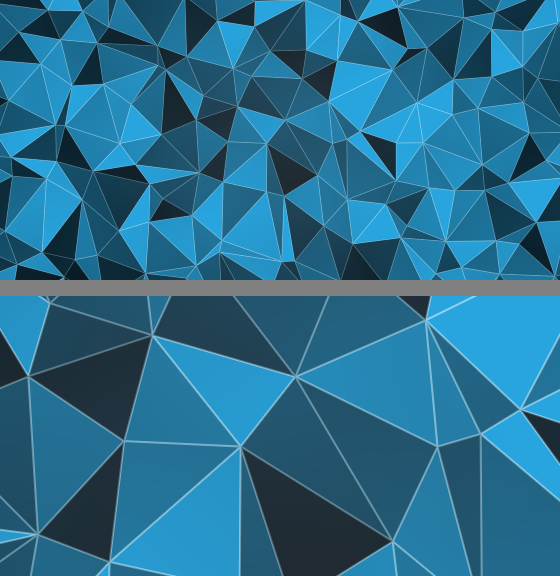
Top, the full canvas; bottom, a detail of the centre.
This background is drawn by a Shadertoy shader. Its source:

```glsl
const float CELLS_PER_HEIGHT = 7.4;
const float GRID_ANGLE = 0.37;
const float JITTER = 0.88;            // below 1 keeps every quad simple
const float LINE_WIDTH = 0.0024;      // fraction of the canvas height
const float TONE_GAIN = 1.08;
const float FACET_SLOPE = 0.05;       // tone change across one facet
const vec3 DARK_BLUE = vec3(0.035, 0.105, 0.140);
const vec3 DARK_GREY = vec3(0.125, 0.165, 0.195);
const vec3 BRIGHT_BLUE = vec3(0.155, 0.645, 0.870);
const vec3 LINE_COLOUR = vec3(0.78, 0.92, 0.97);

vec2 hash22(vec2 p) {
    vec3 q = fract(p.xyx * vec3(0.1031, 0.1030, 0.0973));
    q += dot(q, q.yzx + 33.33);
    return fract((q.xx + q.yz) * q.zy);
}

float cross2(vec2 a, vec2 b) {
    return a.x * b.y - a.y * b.x;
}

vec2 vertexOf(vec2 cell) {
    return cell + 0.5 + JITTER * (hash22(cell) - 0.5);
}

// Signed distance to the line a-b, positive on its left
float edgeDistance(vec2 p, vec2 a, vec2 b) {
    return cross2(normalize(b - a), p - a);
}

// Adds one facet: rgb is weighted colour, a is coverage
void addFacet(inout vec4 sum, vec2 p, vec2 a, vec2 b, vec2 c,
              vec2 seed, float pixel, float centreGlow) {
    float d = min(edgeDistance(p, a, b),
              min(edgeDistance(p, b, c), edgeDistance(p, c, a)));
    float coverage = clamp(0.5 + d / pixel, 0.0, 1.0);
    if (coverage <= 0.0) return;

    // Flat tone with a faint slope across the facet
    vec2 rnd = hash22(seed);
    float angle = 6.2832 * rnd.y;
    float slope = dot(p - (a + b + c) / 3.0, vec2(cos(angle), sin(angle)));
    float tone = clamp(TONE_GAIN * rnd.x + FACET_SLOPE * slope, 0.0, 1.0);
    vec3 colour = mix(mix(DARK_BLUE, DARK_GREY, centreGlow), BRIGHT_BLUE, tone);

    // Thin pale outline, fainter on dark facets
    float halfWidth = 0.5 * LINE_WIDTH * CELLS_PER_HEIGHT;
    float outline = clamp(0.5 + (halfWidth - abs(d)) / pixel, 0.0, 1.0);
    colour = mix(colour, LINE_COLOUR, outline * mix(0.3, 0.65, tone));
    sum += vec4(colour, 1.0) * coverage;
}

void mainImage(out vec4 fragColor, in vec2 fragCoord) {
    vec2 uv = fragCoord / iResolution.y;
    float pixel = CELLS_PER_HEIGHT / iResolution.y;
    float s = sin(GRID_ANGLE), k = cos(GRID_ANGLE);
    vec2 p = mat2(k, s, -s, k) * uv * CELLS_PER_HEIGHT + 20.0;

    vec2 fromCentre = (fragCoord - 0.5 * iResolution.xy) / iResolution.y;
    float centreGlow = 1.0 - smoothstep(0.1, 0.85, length(fromCentre));

    vec4 sum = vec4(0.0);
    for (int j = -1; j <= 0; j++) {
        for (int i = -1; i <= 0; i++) {
            vec2 cell = floor(p) + vec2(i, j);
            vec2 a = vertexOf(cell);
            vec2 b = vertexOf(cell + vec2(1.0, 0.0));
            vec2 c = vertexOf(cell + vec2(1.0, 1.0));
            vec2 d = vertexOf(cell + vec2(0.0, 1.0));

            // Delaunay split: join the corners with the larger angle sum
            float sinSum = cross2(c - b, a - b) * dot(a - d, c - d)
                         + dot(c - b, a - b) * cross2(a - d, c - d);
            vec2 seed1 = cell + 71.0;
            vec2 seed2 = cell + 153.0;
            if (sinSum < 0.0) {
                addFacet(sum, p, a, b, d, seed1, pixel, centreGlow);
                addFacet(sum, p, b, c, d, seed2, pixel, centreGlow);
            } else {
                addFacet(sum, p, a, b, c, seed1, pixel, centreGlow);
                addFacet(sum, p, a, c, d, seed2, pixel, centreGlow);
            }
        }
    }
    fragColor = vec4(sum.rgb / max(sum.a, 0.001), 1.0);
}
```
